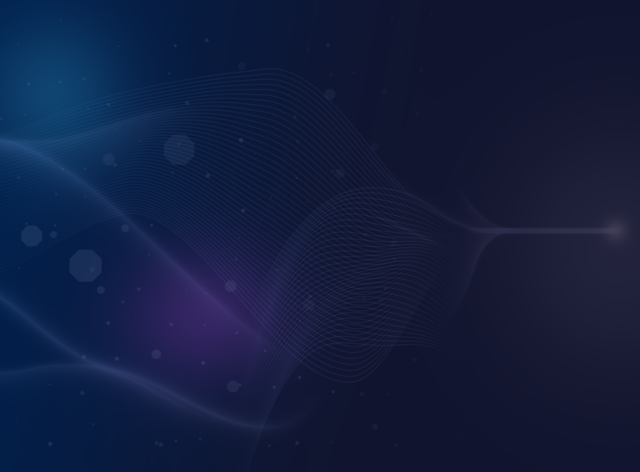
A Shadertoy shader for this background:

```glsl
// Dark blue backdrop with soft colour glows, flowing ribbons, a fine wave mesh and drifting bokeh.

float hash(vec2 p) {
    return fract(sin(dot(p, vec2(127.1, 311.7))) * 43758.545);
}

// Turns an implicit curve value into a distance in canvas heights.
float toDistance(float f) {
    float slope = length(vec2(dFdx(f), dFdy(f))) * iResolution.y;
    return f / max(slope, 0.001);
}

float glow(vec2 p, vec2 center, vec2 size) {
    vec2 q = (p - center) / size;
    return exp(-dot(q, q));
}

// Sheen with a separate falloff on each side of the curve.
float ribbon(float f, float above, float below) {
    float d = toDistance(f);
    return exp(-max(d, 0.0) / above - max(-d, 0.0) / below);
}

float thread(float f) {
    return 1.0 - smoothstep(0.0, 0.003, abs(toDistance(f)));
}

// Eight-sided bokeh spot.
float spot(vec2 q, float radius) {
    q = abs(q);
    float d = max(max(q.x, q.y), (q.x + q.y) * 0.7071) - radius;
    return 1.0 - smoothstep(-0.0015, 0.0015, d);
}

// One jittered spot in some of the grid cells.
float scatter(vec2 p, float cell, float maxRadius, float density) {
    vec2 id = floor(p / cell);
    vec2 jitter = 0.2 + 0.6 * vec2(hash(id + 3.1), hash(id + 8.7));
    float size = maxRadius * mix(0.35, 1.0, hash(id + 5.3));
    float shown = step(hash(id + 1.9), density) * mix(0.4, 1.0, hash(id + 6.4));
    return shown * spot(p - (id + jitter) * cell, size);
}

float waveMesh(vec2 p) {
    float x = p.x, arcs = 0.0, domes = 0.0;
    // Wide arcs that narrow toward the knot on the right
    float top = mix(0.70, 0.855, smoothstep(-0.1, 0.5, x)) - 0.345 * smoothstep(0.56, 1.0, x);
    float bottom = mix(0.40, 0.55, smoothstep(-0.1, 0.3, x))
                 - 0.36 * smoothstep(0.27, 0.74, x) + 0.31 * smoothstep(0.74, 1.02, x);
    for (int i = 0; i < 44; i++) {
        float s = float(i) / 43.0;
        float y = mix(top, bottom, s) + 0.012 * sin(11.0 * x + 8.0 * s) * (1.0 - s);
        arcs += thread(p.y - y);
    }
    // Crossing domes in the middle
    float bend = pow(abs(x - 0.8), 3.0);
    for (int i = 0; i < 32; i++) {
        float s = float(i) / 31.0;
        float y = 0.59 - 0.31 * s - 13.0 * bend + 0.012 * sin(18.0 * x + 9.0 * s);
        domes += thread(p.y - y);
    }
    arcs *= mix(0.4, 1.0, smoothstep(0.0, 0.5, x)) * (1.0 - smoothstep(0.76, 0.96, x));
    domes *= smoothstep(0.48, 0.62, x) * (1.0 - smoothstep(0.84, 0.99, x));
    return min(arcs, 1.5) + min(domes, 1.5);
}

float ribbons(vec2 p) {
    float x = p.x, y = p.y;
    // Long diagonal and upper left swell
    float sum = 0.8 * ribbon(y - mix(0.71, 0.20, smoothstep(-0.05, 0.76, x)), 0.009, 0.022)
              * (1.0 - smoothstep(0.35, 0.7, x));
    sum += 0.55 * ribbon(y - 0.70 - 0.07 * smoothstep(0.08, 0.4, x), 0.006, 0.035)
         * (1.0 - smoothstep(0.25, 0.48, x));
    // Lower pair that joins into one sweep
    float sweep = 0.42 - 0.20 * smoothstep(-0.12, 0.25, x)
                - 0.125 * smoothstep(0.20, 0.56, x) + 0.20 * smoothstep(0.58, 0.85, x);
    sum += ribbon(y - sweep, 0.014, 0.012) * (1.0 - smoothstep(0.45, 0.72, x));
    float swell = 0.21 + 0.016 * smoothstep(0.0, 0.13, x) - 0.13 * smoothstep(0.17, 0.52, x);
    sum += 0.7 * ribbon(y - swell, 0.007, 0.022) * (1.0 - smoothstep(0.3, 0.5, x));
    // Knot branches
    float rise = 0.512 + 0.23 * pow(max(1.02 - x, 0.0) / 0.32, 1.5);
    sum += 0.5 * ribbon(y - rise, 0.008, 0.005) * smoothstep(0.72, 0.98, x) * (1.0 - smoothstep(1.0, 1.06, x));
    sum += 0.35 * ribbon(y - 0.515 - 7.0 * pow(max(1.08 - x, 0.0), 2.0), 0.003, 0.014)
         * smoothstep(0.96, 1.0, x) * (1.0 - smoothstep(1.05, 1.1, x));
    float drop = max(0.507 - y, 0.0);
    float fall = 1.06 - 0.05 * (1.0 - exp(-40.0 * drop)) - 1.7 * drop * drop;
    sum += 0.5 * ribbon(x - fall, 0.003, 0.025) * smoothstep(0.28, 0.48, y) * (1.0 - smoothstep(0.5, 0.51, y));
    // Short highlight inside the mesh
    sum += 0.45 * ribbon(y - 0.555 + 0.475 * (x - 0.775), 0.002, 0.004)
         * smoothstep(0.76, 0.84, x) * (1.0 - smoothstep(0.88, 0.97, x));
    // Straight beam
    float beam = 1.0 - smoothstep(0.003, 0.009, abs(y - 0.511));
    return sum + 0.7 * beam * smoothstep(0.97, 1.06, x) * (1.0 - smoothstep(1.27, 1.32, x));
}

void mainImage(out vec4 fragColor, in vec2 fragCoord) {
    vec2 p = fragCoord / iResolution.y;
    p.x *= 1.354 * iResolution.y / iResolution.x;

    // Base gradient and glows
    vec3 color = mix(vec3(0.0, 0.125, 0.30), vec3(0.066, 0.078, 0.18),
                     smoothstep(-0.2, 0.95, p.x - 0.2 * (p.y - 0.5)));
    color = mix(color, vec3(0.07, 0.29, 0.47), 0.85 * glow(p, vec2(0.11, 0.80), vec2(0.15, 0.16)));
    color = mix(color, vec3(0.23, 0.15, 0.41), 0.85 * glow(p, vec2(0.43, 0.33), vec2(0.17, 0.14)));
    color = mix(color, vec3(0.145, 0.145, 0.245), 0.85 * glow(p, vec2(1.31, 0.47), vec2(0.26, 0.28)));

    // Mesh, ribbons and end flare
    color += vec3(0.030, 0.036, 0.045) * waveMesh(p);
    color += vec3(0.085, 0.085, 0.10) * ribbons(p);
    color += vec3(0.10, 0.09, 0.08) * glow(p, vec2(1.303, 0.512), vec2(0.025));

    // Bokeh: scattered layers and four large spots
    float leftSide = 1.0 - smoothstep(0.55, 1.05, p.x);
    float bokeh = scatter(p, 0.15, 0.013, 0.45) + 1.2 * scatter(p + 0.37, 0.065, 0.0045, 0.4);
    bokeh *= leftSide;
    bokeh += spot(p - vec2(0.181, 0.437), 0.034) + 0.7 * spot(p - vec2(0.379, 0.683), 0.032);
    bokeh += spot(p - vec2(0.067, 0.500), 0.022) + 0.8 * spot(p - vec2(0.493, 0.181), 0.012);
    color = mix(color, vec3(0.65, 0.70, 0.85), 0.11 * min(bokeh, 1.5));

    fragColor = vec4(color, 1.0);
}
```
